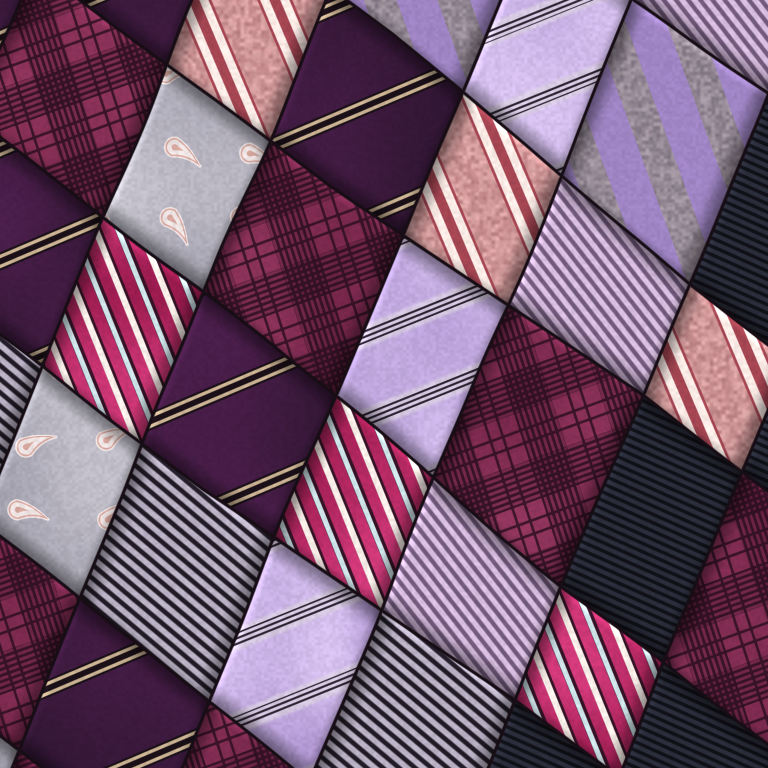
Give the GLSL for this pattern, as a WebGL 1 fragment shader.

```glsl
precision highp float;
uniform vec2 u_resolution;

const vec2 COLUMN_STEP = vec2(0.152, -0.1146);
const vec2 ROW_STEP = vec2(-0.082, -0.198);
const vec2 LATTICE_ORIGIN = vec2(0.521, 0.6875);

float hash(vec2 p) {
  return fract(sin(dot(p, vec2(127.1, 311.7))) * 43758.55);
}

float noise(vec2 p) {
  vec2 i = floor(p), f = fract(p);
  f = f * f * (3.0 - 2.0 * f);
  return mix(mix(hash(i), hash(i + vec2(1.0, 0.0)), f.x),
             mix(hash(i + vec2(0.0, 1.0)), hash(i + 1.0), f.x), f.y);
}

float cross2(vec2 a, vec2 b) { return a.x * b.y - a.y * b.x; }

// Coordinate measured across lines drawn at the given slope.
float across(vec2 p, float degrees) {
  float a = radians(degrees);
  return dot(p, vec2(-sin(a), cos(a)));
}

float stripe(float x, float period, float center, float halfWidth, float aa) {
  float d = abs(fract((x - center) / period + 0.5) - 0.5) * period;
  return 1.0 - smoothstep(halfWidth - aa, halfWidth + aa, d);
}

// Alternating wide and narrow cells: index, distance to low and high edge.
vec3 alternatingCell(float x, float amount) {
  float wide = 1.0 + 2.0 * amount;
  float m = mod(x + amount, 2.0);
  float odd = step(wide, m);
  float low = m - odd * wide;
  return vec3(2.0 * floor((x + amount) * 0.5) + odd, low, mix(wide, 2.0 - wide, odd) - low);
}

vec3 ribbed(vec2 p, vec3 valley, vec3 ridge, float degrees, float period) {
  float wave = 0.5 + 0.5 * sin(6.2832 * across(p, degrees) / period);
  return mix(valley, ridge, smoothstep(0.1, 0.75, wave));
}

vec3 goldStriped(vec2 p, float aa) {
  float s = across(p, 23.0);
  vec3 col = mix(vec3(0.18, 0.08, 0.19), vec3(0.30, 0.12, 0.30), noise(p * 7.0));
  col = mix(col, vec3(0.10, 0.06, 0.09), stripe(s, 0.134, 0.071, 0.011, aa));
  float gold = stripe(s, 0.134, 0.077, 0.0022, aa) + stripe(s, 0.134, 0.065, 0.0022, aa);
  return mix(col, vec3(0.76, 0.67, 0.55), gold);
}

vec3 lavenderStriped(vec2 p, float aa) {
  float s = across(p, 22.0);
  vec3 col = mix(vec3(0.63, 0.53, 0.76), vec3(0.83, 0.75, 0.92), noise(p * vec2(14.0, 7.0)));
  col = mix(col, vec3(0.82, 0.78, 0.85), 0.8 * stripe(s, 0.101, 0.242, 0.014, aa * 3.0));
  float band = stripe(s, 0.101, 0.242, 0.0085, aa);
  return mix(col, vec3(0.16, 0.13, 0.18), band * stripe(s, 0.0067, 0.242, 0.0014, aa));
}

vec3 magentaStriped(vec2 p, float aa) {
  float s = across(p, -68.0);
  vec3 col = mix(vec3(0.56, 0.09, 0.28), vec3(0.82, 0.23, 0.48), noise(p * 8.0));
  col = mix(col, vec3(0.20, 0.07, 0.14), stripe(s, 0.027, 0.002, 0.0058, aa));
  col = mix(col, vec3(0.94, 0.90, 0.88), stripe(s, 0.054, 0.0, 0.0042, aa));
  return mix(col, vec3(0.78, 0.86, 0.88), stripe(s, 0.054, 0.027, 0.0034, aa));
}

vec3 roseStriped(vec2 p, float aa) {
  float s = across(p, -67.0);
  vec3 col = mix(vec3(0.69, 0.47, 0.48), vec3(0.87, 0.66, 0.66), noise(p * 190.0));
  col = mix(col, vec3(0.62, 0.26, 0.31), stripe(s, 0.097, 0.623, 0.021, aa));
  float white = stripe(s, 0.097, 0.635, 0.0055, aa) + stripe(s, 0.097, 0.611, 0.0055, aa);
  return mix(col, vec3(0.95, 0.89, 0.87), white);
}

vec3 greyBanded(vec2 p, float aa) {
  vec3 grey = mix(vec3(0.47, 0.43, 0.48), vec3(0.65, 0.60, 0.64), noise(p * 210.0));
  return mix(vec3(0.60, 0.50, 0.74), grey, stripe(across(p, -70.0), 0.09, 1.077, 0.020, aa));
}

// One yarn direction of the check: a dense band and a pair of pane lines.
float checkLines(float s, float aa) {
  float dense = stripe(s, 0.115, 0.0, 0.026, aa) * stripe(s, 0.0075, 0.0, 0.0018, aa);
  return dense + stripe(s, 0.115, 0.049, 0.0017, aa) + stripe(s, 0.115, 0.066, 0.0017, aa);
}

vec3 checked(vec2 p, float aa) {
  float a = across(p, 20.0), b = across(p, -72.0);
  float bands = stripe(a, 0.115, 0.0, 0.026, aa) + stripe(b, 0.115, 0.0, 0.026, aa);
  vec3 col = mix(vec3(0.44, 0.14, 0.28), vec3(0.60, 0.23, 0.39), noise(p * 9.0));
  col *= 1.0 - 0.13 * bands;
  return mix(col, vec3(0.15, 0.05, 0.11), 0.8 * min(checkLines(a, aa) + checkLines(b, aa), 1.0));
}

vec3 paisley(vec2 p, float aa) {
  vec2 id = floor(p / 0.095);
  vec2 q = p - (id + 0.5) * 0.095 - 0.022 * (vec2(hash(id), hash(id + 7.0)) - 0.5);
  float a = 0.4 + 2.0 * hash(id + 3.0);
  q = vec2(cos(a) * q.x - sin(a) * q.y, sin(a) * q.x + cos(a) * q.y) + vec2(0.0, 0.014);
  float t = clamp(q.y / 0.038, 0.0, 1.0);
  float d = length(q - vec2(0.015 * t * t, 0.038 * t)) - 0.014 * (1.0 - 0.85 * t);
  vec3 col = mix(vec3(0.62, 0.61, 0.66), vec3(0.76, 0.75, 0.79), noise(p * 8.0));
  col = mix(col, vec3(0.90, 0.86, 0.86), 1.0 - smoothstep(-aa, aa, d));
  float ink = max(1.0 - smoothstep(0.0, 2.0 * aa, abs(d + 0.003)), 1.0 - smoothstep(-aa, aa, d + 0.010));
  return mix(col, vec3(0.78, 0.57, 0.53), 0.8 * ink);
}

vec3 lengthwiseTie(float column, vec2 p, float aa) {
  if (column < -2.5 || column == -1.0) return goldStriped(p, aa);
  if (column < -1.5) return paisley(p, aa);
  if (column < 0.5) return lavenderStriped(p, aa);
  if (column < 1.5) return ribbed(p, vec3(0.43, 0.34, 0.47), vec3(0.82, 0.72, 0.85), -52.0, 0.0125);
  return ribbed(p, vec3(0.06, 0.06, 0.09), vec3(0.16, 0.17, 0.22), -24.0, 0.010);
}

vec3 crosswiseTie(float row, vec2 p, float aa) {
  if (row < -1.5) return greyBanded(p, aa);
  if (row < -0.5) return roseStriped(p, aa);
  if (row < 0.5 || row > 2.5) return checked(p, aa);
  if (row < 1.5) return magentaStriped(p, aa);
  return ribbed(p, vec3(0.12, 0.10, 0.14), vec3(0.70, 0.67, 0.74), -40.0, 0.0135);
}

void main() {
  vec2 p = gl_FragCoord.xy / u_resolution;
  float aa = 0.8 / u_resolution.y;

  // Skewed lattice with slightly uneven ties.
  vec2 d = p - LATTICE_ORIGIN + 0.008 * (vec2(noise(p * 6.0), noise(p * 6.0 + 20.0)) - 0.5);
  float area = cross2(COLUMN_STEP, ROW_STEP);
  float u = cross2(d, ROW_STEP) / area, v = cross2(COLUMN_STEP, d) / area;
  vec3 column = alternatingCell(u + 0.065, -0.065);
  vec3 row = alternatingCell(v, 0.05 * clamp(u + 0.6, 0.0, 2.6));

  // Plain weave: lengthwise and crosswise ties take turns on top.
  bool lengthwise = mod(column.x + row.x, 2.0) < 0.5;
  vec3 col = lengthwise ? lengthwiseTie(column.x, p, aa) : crosswiseTie(row.x, p, aa);
  vec2 columnEdge = column.yz * 0.184, rowEdge = row.yz * 0.207;
  vec2 side = lengthwise ? columnEdge : rowEdge;
  vec2 tuck = lengthwise ? rowEdge : columnEdge;

  // Cloth grain, folded rim, soft tuck shadow and dark seam.
  col *= 0.95 + 0.10 * noise(p * 260.0);
  col *= 1.0 + 0.16 * (1.0 - smoothstep(0.003, 0.012, side.x));
  col *= mix(0.62, 1.04, smoothstep(0.0, 0.030, min(tuck.x, tuck.y)));
  col *= mix(0.78, 1.0, smoothstep(0.0, 0.014, side.y));
  float seam = min(min(side.x, side.y), min(tuck.x, tuck.y));
  col = mix(vec3(0.09, 0.05, 0.08), col, smoothstep(0.0008, 0.0022 + aa, seam));
  gl_FragColor = vec4(col, 1.0);
}
```
